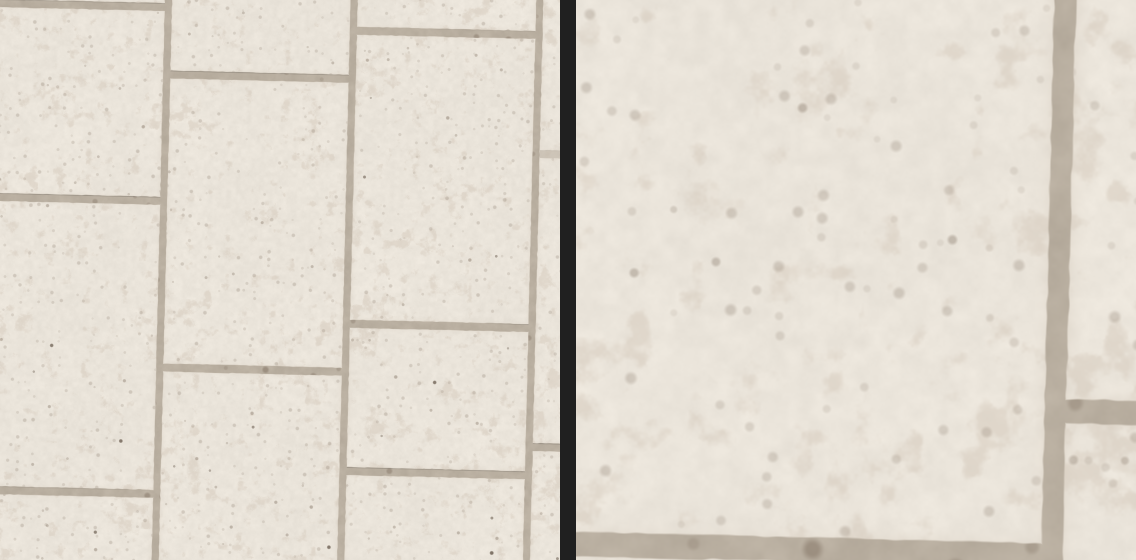
Left, the full canvas; right, a detail of the centre.
Write a WebGL 2 fragment shader that draws this texture.

```glsl
#version 300 es
precision highp float;
// Pale limestone paving in slightly tilted columns of long and short slabs.
// Each column repeats a long and a short slab from its own start; joints come
// from distances, and the stone gets layered noise and hashed specks.

uniform vec2 u_resolution;
out vec4 fragColor;

const vec3 STONE = vec3(0.918, 0.895, 0.856);
const vec3 STAIN = vec3(0.83, 0.785, 0.73);
const vec3 SPECK = vec3(0.50, 0.44, 0.38);
const vec3 JOINT = vec3(0.725, 0.685, 0.628);

const float TILT = 0.0238;
const float COLUMN_WIDTH = 0.3314;
const float FIRST_JOINT = 0.3008;
const float LONG_SLAB = 0.5234;
const vec4 SHORT_SLAB = vec4(0.346, 0.40, 0.263, 0.346);
const vec4 COLUMN_START = vec4(0.3516, 0.1257, 0.0397, 0.252);

// Integer hash of a cell, three values in 0..1
vec3 hash(vec2 cell, uint seed) {
  uvec3 h = uvec3(ivec3(ivec2(cell), int(seed))) * 1664525u + 1013904223u;
  h.x += h.y * h.z; h.y += h.z * h.x; h.z += h.x * h.y;
  h ^= h >> 16u;
  h.x += h.y * h.z; h.y += h.z * h.x; h.z += h.x * h.y;
  return vec3(h >> 8u) / 16777216.0;
}

float noise(vec2 p, uint seed) {
  vec2 i = floor(p), f = fract(p);
  f = f * f * (3.0 - 2.0 * f);
  vec2 e = vec2(1.0, 0.0);
  return mix(mix(hash(i, seed).x, hash(i + e, seed).x, f.x),
             mix(hash(i + e.yx, seed).x, hash(i + e.xx, seed).x, f.x), f.y);
}

float fbm(vec2 p, uint seed) {
  float sum = 0.0, weight = 0.5;
  for (int k = 0; k < 4; k++) {
    sum += weight * noise(p, seed + uint(k));
    p = p * 2.03 + 7.1;
    weight *= 0.5;
  }
  return sum / 0.9375;
}

// Soft round specks, at most one per grid cell; radius in canvas units
float specks(vec2 p, float cells, float density, float radius, uint seed) {
  vec2 q = p * cells;
  vec3 h = hash(floor(q), seed);
  float pick = hash(floor(q), seed + 50u).x;
  float r = radius * cells * mix(0.6, 1.0, h.z);
  vec2 centre = mix(vec2(r), vec2(1.0 - r), h.xy);
  float d = length(fract(q) - centre);
  return step(pick, density) * mix(0.4, 1.0, h.z) * (1.0 - smoothstep(0.35 * r, r, d));
}

// Coverage of a band of the given half width
float band(float d, float halfWidth, float blur) {
  return 1.0 - smoothstep(halfWidth - blur, halfWidth + blur, abs(d));
}

// Signed offset to the nearest cross joint of a column
float crossJoint(float v, float start, float shortSlab) {
  float period = LONG_SLAB + shortSlab;
  float w = mod(v - start, period);
  if (w < 0.5 * LONG_SLAB) return w;
  return w < LONG_SLAB + 0.5 * shortSlab ? w - LONG_SLAB : w - period;
}

vec3 stone(vec2 p) {
  float broad = fbm(p * 9.0, 3u);
  float grain = fbm(p * 120.0, 11u);
  float blotch = smoothstep(0.57, 0.82, fbm(p * 60.0, 23u) + 0.25 * (broad - 0.5));
  vec3 color = STONE + 0.022 * (broad - 0.5) + 0.045 * (grain - 0.5);
  color = mix(color, STAIN, 0.5 * blotch);
  color = mix(color, SPECK, 0.26 * specks(p, 70.0, 0.16, 0.0048, 31u));
  color = mix(color, SPECK, 0.45 * specks(p, 24.0, 0.14, 0.0045, 37u));
  return mix(color, SPECK * 0.85, 0.85 * specks(p, 11.0, 0.16, 0.0048, 41u));
}

void main() {
  vec2 uv = gl_FragCoord.xy / u_resolution;
  float blur = max(0.0008, 0.75 / u_resolution.y);

  // Tilted frame, with v running downward from the top edge
  vec2 p = vec2(uv.x, 1.0 - uv.y);
  p = mat2(cos(TILT), -sin(TILT), sin(TILT), cos(TILT)) * p;

  // Column layout and joint distances with slightly worn edges
  float t = (p.x - FIRST_JOINT) / COLUMN_WIDTH;
  int column = clamp(int(floor(t)) + 1, 0, 3);
  float wobble = 0.0012 * (noise(p * 130.0, 61u) - 0.5);
  float side = (fract(t + 0.5) - 0.5) * COLUMN_WIDTH;
  float rise = crossJoint(p.y, COLUMN_START[column], SHORT_SLAB[column]);
  float upright = band(side, 0.0064 + wobble, blur);
  float level = band(rise, 0.0072 + wobble, blur);

  // One cross joint is filled with paler mortar
  float pale = float(column == 3) * (1.0 - step(0.4, p.y));
  float joint = max(upright, level * (1.0 - 0.5 * pale));

  // Mortar with grain, dark spots and a thin shadow under the upper slab
  vec3 mortar = JOINT + 0.07 * (fbm(p * 70.0, 71u) - 0.5);
  mortar = mix(mortar, SPECK, 0.5 * specks(p, 30.0, 0.22, 0.008, 73u));
  float shadow = band(rise + 0.0064, 0.0008, blur) * (1.0 - upright);
  mortar *= 1.0 - 0.16 * shadow * smoothstep(0.3, 0.6, noise(p * 5.0, 79u));

  // Soft dirt on the slab rims
  float rim = exp(-max(min(abs(side), abs(rise)) - 0.006, 0.0) * 260.0);
  vec3 slab = mix(stone(p), STAIN, 0.3 * rim);
  fragColor = vec4(mix(slab, mortar, joint), 1.0);
}
```
